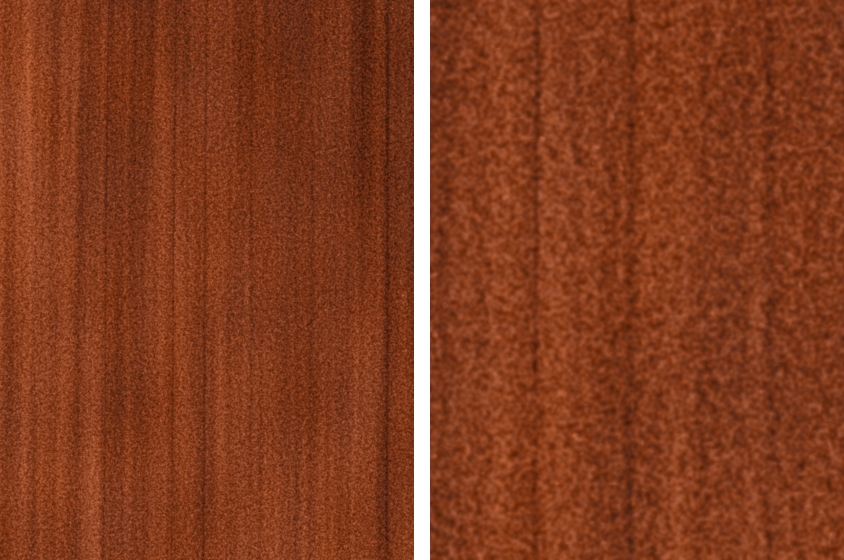
Left, the full canvas; right, a detail of the centre.
A WebGL 2 fragment shader for this texture:

```glsl
#version 300 es
precision highp float;
// Reddish-brown wood veneer with upright grain lines and a fine speckled surface.
uniform vec2 u_resolution;
out vec4 fragColor;

float hash(vec2 cell) {
    uvec2 q = uvec2(ivec2(cell) + 32768) * uvec2(1597334677u, 3812015801u);
    uint n = (q.x ^ q.y) * 1597334677u;
    n = (n ^ (n >> 15)) * 2246822519u;
    return float((n ^ (n >> 13)) >> 8) / 16777216.0;
}

float cornerSlope(vec2 cell, vec2 offset) {
    float angle = 6.28318 * hash(cell);
    return dot(vec2(cos(angle), sin(angle)), offset);
}

// Gradient noise, roughly -0.7 to 0.7
float noise(vec2 p) {
    vec2 i = floor(p), f = fract(p);
    vec2 w = f * f * f * (f * (f * 6.0 - 15.0) + 10.0);
    vec2 e = vec2(1.0, 0.0);
    return mix(mix(cornerSlope(i, f), cornerSlope(i + e, f - e), w.x),
               mix(cornerSlope(i + e.yx, f - e.yx), cornerSlope(i + 1.0, f - 1.0), w.x), w.y);
}

// Broad upright bands and thin streaks
float growthBands(vec2 p) {
    return 0.26 * noise(vec2(p.x * 8.0 + 3.7, p.y * 0.6))
         + 0.30 * noise(vec2(p.x * 25.0 + 11.3, p.y * 0.9 + 5.0))
         + 0.20 * noise(vec2(p.x * 62.0 + 40.6, p.y * 1.6 + 9.0))
         + 0.15 * noise(vec2(p.x * 140.0 + 70.2, p.y * 3.0));
}

// Sparse dark lines, a few of them strong, each with a soft shadow
float darkLines(vec2 p) {
    float total = 0.0;
    for (float k = 0.0; k < 9.0; k++) {
        float x = (k + 0.2 + 0.7 * hash(vec2(k, 31.0))) * 0.082;
        float width = mix(0.0015, 0.0030, hash(vec2(k, 57.0)));
        float chance = hash(vec2(k, 83.0));
        float strength = 0.10 + 0.26 * chance * chance;
        float d = abs(p.x - x - 0.002 * noise(vec2(k * 7.3, p.y * 2.0))) / width;
        float fade = 0.95 + 0.5 * noise(vec2(k * 5.1 + 0.4, p.y * 2.5));
        total += strength * fade * (exp(-d * d) + 0.30 * exp(-d * d * 0.05));
    }
    return total;
}

// Fine irregular speckle: slanted lattices of several sizes
float speckle(vec2 p) {
    vec2 q = mat2(0.82, 0.57, -0.57, 0.82) * p;
    vec2 r = mat2(0.94, -0.34, 0.34, 0.94) * p;
    return 0.36 * noise(q * 310.0 + 5.3) + 0.42 * noise(r * 205.0 + 31.9)
         + 0.26 * noise(q * 118.0 + 17.4) + 0.12 * noise(p * vec2(190.0, 60.0) + 61.8);
}

vec3 woodColor(float tone) {
    vec3 dark = vec3(0.32, 0.12, 0.04);
    vec3 middle = vec3(0.492, 0.212, 0.094);
    vec3 light = vec3(0.655, 0.345, 0.215);
    return tone < 0.5 ? mix(dark, middle, tone * 2.0) : mix(middle, light, tone * 2.0 - 1.0);
}

void main() {
    vec2 p = gl_FragCoord.xy / u_resolution.y;
    vec2 uv = gl_FragCoord.xy / u_resolution;

    // Lines lean slightly, more so on the left
    vec2 grain = p;
    grain.x -= 0.016 * (p.y - 0.5) * (1.0 - uv.x) + 0.003 * noise(p * vec2(2.0, 1.6));

    // Broad tone: bands, cloudy patches and light from the lower left
    float bands = growthBands(grain) - darkLines(grain);
    bands += 0.15 * noise(p * vec2(6.0, 7.0) + 21.5);
    bands += 0.06 * (0.5 - uv.x) + 0.11 * (0.5 - uv.y);
    bands -= 0.20 * smoothstep(0.9, 1.9, uv.x + uv.y) * uv.x;

    // Surface grain with scattered bright flecks
    float surface = speckle(p) + 0.25 * smoothstep(0.36, 0.6, noise(p * 170.0 + 93.1));

    vec3 color = woodColor(clamp(0.525 + bands + surface, -0.15, 1.15));
    // Bright bands turn orange, dark ones and some grains dull brown
    float dullness = 0.9 * noise(p * vec2(14.0, 5.0) + 8.2) + 0.9 * noise(p * 150.0 + 44.7);
    dullness -= 1.6 * (bands + 0.04);
    color += vec3(-0.014, 0.010, 0.032) * clamp(dullness, -1.0, 1.0);
    fragColor = vec4(clamp(color, 0.0, 1.0), 1.0);
}
```
